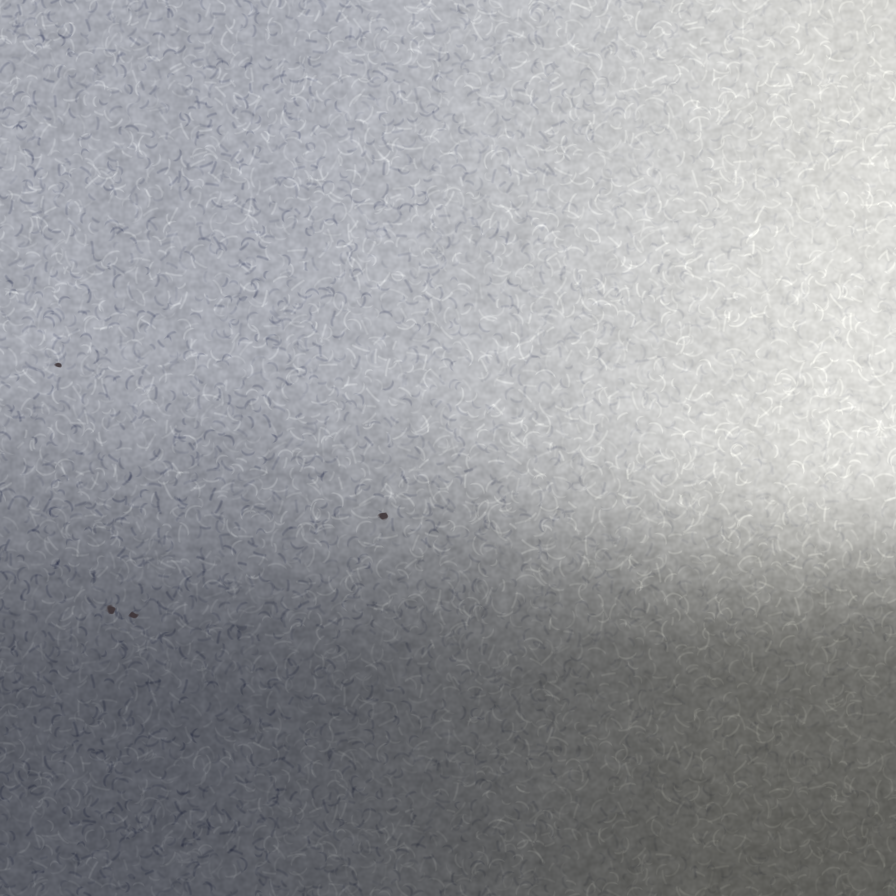
This texture is drawn by a Shadertoy shader. Its source:

```glsl
// Grey recycled paper lit softly from the right, falling into shadow below.
// A smooth light gradient carries mottled gradient noise, layers of short
// curved fibres (pale and blue-black) and a few isolated dark specks.

const float PI = 3.14159265;
const vec3 COOL_TINT = vec3(-0.014, -0.003, 0.030);
const vec3 WARM_TINT = vec3(0.006, 0.005, -0.010);
const vec3 PALE_FIBRE = vec3(0.105, 0.105, 0.095);
const vec3 DARK_FIBRE = vec3(-0.150, -0.145, -0.115);
const vec3 SPECK_COLOUR = vec3(0.23, 0.19, 0.20);

vec2 hash2(vec2 p) {
    vec3 q = fract(p.xyx * vec3(0.1031, 0.1030, 0.0973));
    q += dot(q, q.yzx + 33.33);
    return fract((q.xx + q.yz) * q.zy);
}

float cornerSlope(vec2 cell, vec2 offset) {
    float angle = 2.0 * PI * hash2(cell + 17.0).x;
    return dot(vec2(cos(angle), sin(angle)), offset);
}

float gradientNoise(vec2 p) {
    vec2 i = floor(p), f = fract(p);
    vec2 u = f * f * f * (f * (f * 6.0 - 15.0) + 10.0);
    vec2 e = vec2(1.0, 0.0);
    float low = mix(cornerSlope(i, f), cornerSlope(i + e, f - e), u.x);
    float high = mix(cornerSlope(i + e.yx, f - e.yx), cornerSlope(i + 1.0, f - 1.0), u.x);
    return mix(low, high, u.y);
}

// Soft coverage of a bent stroke lying along x
float stroke(vec2 p, float halfLength, float width, float bend, float pixel) {
    p.y += bend * (p.x * p.x / halfLength - 0.4 * halfLength);
    float d = length(vec2(max(abs(p.x) - halfLength, 0.0), p.y));
    float edge = max(width, pixel);
    return (1.0 - smoothstep(0.0, edge, d)) * min(1.0, width / edge);
}

// One jittered grid of fibres; density is the share of cells filled
float fibres(vec2 p, float cells, float halfLength, float width,
             float density, float seed, float pixel) {
    vec2 home = floor(p * cells);
    float cover = 0.0;
    for (int y = -1; y <= 1; y++) {
        for (int x = -1; x <= 1; x++) {
            vec2 cell = home + vec2(x, y);
            vec2 place = hash2(cell + seed);
            vec2 shape = hash2(cell + seed + 71.3);
            vec2 kind = hash2(cell + seed + 139.7);
            float angle = (shape.x - 0.5) * PI;
            float c = cos(angle), s = sin(angle);
            vec2 local = mat2(c, -s, s, c) * (p - (cell + place) / cells);
            float reach = halfLength * mix(0.35, 1.0, shape.y);
            float ink = stroke(local, reach, width, kind.y - 0.5, pixel);
            float strength = mix(0.35, 1.0, fract(kind.y * 7.0));
            cover = max(cover, ink * strength * step(kind.x, density));
        }
    }
    return cover;
}

// Brightness of the sheet: glow at the right, broad shadow at the foot
float lighting(vec2 uv) {
    float side = smoothstep(0.15, 1.0, uv.x);
    float glow = exp(-dot((uv - vec2(1.05, 0.62)) * vec2(2.6, 3.0),
                          (uv - vec2(1.05, 0.62)) * vec2(2.6, 3.0)));
    float lit = 0.665 + 0.155 * side + 0.055 * glow;
    float shade = 0.365 + 0.055 * side * smoothstep(0.0, 0.3, uv.y);
    float wobble = 0.02 * gradientNoise(uv * 3.0);
    float bottom = mix(0.19, 0.24, side);
    float top = mix(0.65, 0.50, side);
    return mix(shade, lit, smoothstep(bottom, top, uv.y + wobble));
}

float mottle(vec2 p) {
    return 0.020 * gradientNoise(p * 9.0)
         + 0.045 * gradientNoise(p * vec2(42.0, 52.0))
         + 0.055 * gradientNoise(p * vec2(95.0, 120.0) + 31.0)
         + 0.040 * gradientNoise(p * 205.0 + 57.0);
}

// A few ragged specks scattered over the left half
float specks(vec2 p, float pixel) {
    float cover = 0.0;
    for (int i = 0; i < 4; i++) {
        vec2 pick = hash2(vec2(float(i) * 5.0 + 3.0, 8.0));
        vec2 place = vec2(0.06, 0.18) + pick * vec2(0.5, 0.5);
        float radius = mix(0.0025, 0.0055, fract(pick.x * 13.0));
        float ragged = 0.003 * gradientNoise(p * 180.0);
        float d = length((p - place) * vec2(0.9, 1.1)) + ragged - radius;
        float blur = max(0.0015, pixel);
        cover = max(cover, 1.0 - smoothstep(-blur, blur, d));
    }
    return cover;
}

void mainImage(out vec4 fragColor, in vec2 fragCoord) {
    vec2 uv = fragCoord / iResolution.xy;
    vec2 p = fragCoord / iResolution.y;
    float pixel = 1.2 / iResolution.y;

    // Light and its tint
    float light = lighting(uv);
    float warmth = smoothstep(0.2, 0.95, uv.x - 0.15 * (uv.y - 0.5));
    vec3 colour = light + mix(COOL_TINT, WARM_TINT, warmth);

    // Paper grain: three layers of each fibre kind
    float pale = 0.0, dark = 0.0;
    for (int i = 0; i < 3; i++) {
        float layer = float(i);
        pale += fibres(p, 46.0 + 9.0 * layer, 0.010, 0.0023, 0.50, 211.0 + 40.0 * layer, pixel);
        dark += fibres(p, 43.0 + 11.0 * layer, 0.007, 0.0027, 0.42, 503.0 + 40.0 * layer, pixel);
    }
    float contrast = mix(0.65, 1.0, smoothstep(0.35, 0.6, light));
    vec3 grain = mottle(p) + PALE_FIBRE * pale * 0.75
               + DARK_FIBRE * dark * mix(0.75, 0.30, warmth);
    colour += grain * contrast;

    colour = mix(colour, SPECK_COLOUR, 0.85 * specks(p, pixel));
    fragColor = vec4(clamp(colour, 0.0, 1.0), 1.0);
}
```
